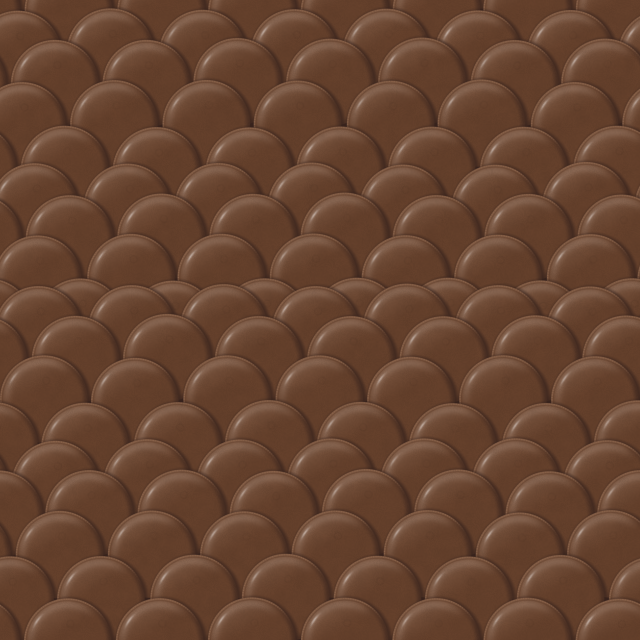
Give the GLSL for this pattern, as a Shadertoy shader.

```glsl
// Overlapping rows of glossy brown discs, each row lying in front of the one above.

const float COLUMNS = 6.963;   // column pitches across the canvas
const float RADIUS = 0.476;    // disc radius in column pitches
const int FIRST_ROW = -3;
const int LAST_ROW = 16;
const int BAND_ROWS = 8;

const vec3 BODY = vec3(0.385, 0.245, 0.165);
const vec3 SOFT_LIGHT = vec3(0.475, 0.335, 0.250);
const vec3 SHEEN = vec3(0.550, 0.425, 0.350);
const vec3 RIM = vec3(0.520, 0.370, 0.275);
const vec3 GLINT = vec3(0.760, 0.690, 0.650);
const vec3 SHADOW = vec3(0.215, 0.135, 0.110);

// Centre height and sideways shift of the rows in one band.
const float ROW_Y[8] = float[8](0.576, 0.902, 1.355, 1.845, 2.253, 2.588, 3.033, 3.513);
const float ROW_X[8] = float[8](0.199, 0.589, 0.245, 0.707, 0.381, 0.752, 0.417, 0.879);

float hash(vec2 p) {
    vec3 q = fract(p.xyx * vec3(0.1031, 0.1030, 0.0973));
    q += dot(q, q.yzx + 33.33);
    return fract((q.x + q.y) * q.z);
}

float valueNoise(vec2 p) {
    vec2 i = floor(p), f = fract(p);
    f = f * f * (3.0 - 2.0 * f);
    float low = mix(hash(i), hash(i + vec2(1, 0)), f.x);
    float high = mix(hash(i + vec2(0, 1)), hash(i + vec2(1, 1)), f.x);
    return mix(low, high, f.y);
}

float bell(float x, float width) {
    x /= width;
    return exp(-x * x);
}

// Offset of a row from the top left corner; odd bands sit a little higher.
vec2 rowOrigin(int row) {
    int band = (row + BAND_ROWS) / BAND_ROWS - 1;
    int k = (row + BAND_ROWS) % BAND_ROWS;
    float b = float(band);
    float odd = mod(b, 2.0);
    return vec2(ROW_X[k] + 0.181 * b + 0.045 * b * b,
                ROW_Y[k] + 3.203 * b - 0.202 * odd);
}

// Shades a disc of radius 1 with y pointing up.
vec3 discColor(vec2 d, vec2 seed) {
    float r = length(d);
    vec2 n = d / max(r, 1e-4);
    float angle = atan(n.y, n.x);
    vec2 lightDir = normalize(vec2(-0.5, 0.87));
    float facing = dot(n, lightDir);

    // Broad light and the sheen along the bevel
    vec3 c = mix(BODY, SOFT_LIGHT, 0.85 * smoothstep(0.15, 1.0, dot(d, lightDir)));
    c = mix(c, SHEEN, 0.65 * bell(r - 0.85, 0.10) * smoothstep(0.15, 0.95, facing));

    // Faint stamped ring
    float ring = bell(length(d - vec2(0.06, 0.42)) - 0.08, 0.02);
    c *= 1.0 - 0.035 * ring;

    // Dark groove, then a finely reeded rim
    float upper = smoothstep(-0.15, 0.5, facing);
    c = mix(c, BODY, 0.45 * upper * bell(r - 0.945, 0.018));
    float reeds = 0.75 + 0.25 * cos(angle * 110.0);
    c = mix(c, RIM, upper * reeds * smoothstep(0.95, 0.98, r));

    // Shaded right edge
    float away = smoothstep(0.1, 0.9, dot(n, vec2(0.96, -0.28)));
    c = mix(c, SHADOW, 0.6 * away * smoothstep(0.84, 1.0, r));

    // Small glint at the upper left
    float glint = bell(r - 0.85, 0.028) * bell(angle - 2.53, 0.17);
    c = mix(c, GLINT, (0.6 + 0.25 * hash(seed + 7.0)) * glint);

    // Mottling and grain
    float mottle = valueNoise(d * 5.0 + seed * 3.7) - 0.5;
    float grain = valueNoise(d * 42.0 + seed * 11.3) - 0.5;
    return c * (1.0 + 0.035 * mottle + 0.045 * grain);
}

// Lays one disc and its soft shadow over the colour behind.
vec3 layDisc(vec3 behind, vec2 offset, vec2 seed, float pixel) {
    float edge = length(offset) - RADIUS;
    float shadowEdge = length(offset - vec2(0.018, -0.012)) - RADIUS;
    float shade = 1.0 - smoothstep(-0.01, 0.05, shadowEdge);
    vec3 c = mix(behind, SHADOW, 0.7 * shade);
    float cover = 1.0 - smoothstep(-pixel, pixel, edge);
    if (cover <= 0.0) return c;
    return mix(c, discColor(offset / RADIUS, seed), cover);
}

void mainImage(out vec4 fragColor, in vec2 fragCoord) {
    float pixel = COLUMNS / iResolution.y;
    vec2 p = vec2(fragCoord.x, iResolution.y - fragCoord.y) * pixel;
    vec3 color = SHADOW;

    // Back to front, the two nearest columns in each row
    for (int row = FIRST_ROW; row <= LAST_ROW; row++) {
        vec2 origin = rowOrigin(row);
        float left = floor(p.x - origin.x);
        for (int side = 0; side < 2; side++) {
            vec2 cell = vec2(left + float(side), float(row));
            vec2 seed = cell + 20.0;
            vec2 jitter = (vec2(hash(seed), hash(seed + 41.0)) - 0.5) * vec2(0.02, 0.035);
            vec2 offset = p - origin - vec2(cell.x, 0.0) - jitter;
            color = layDisc(color, vec2(offset.x, -offset.y), seed, 0.75 * pixel);
        }
    }
    fragColor = vec4(color, 1.0);
}
```
